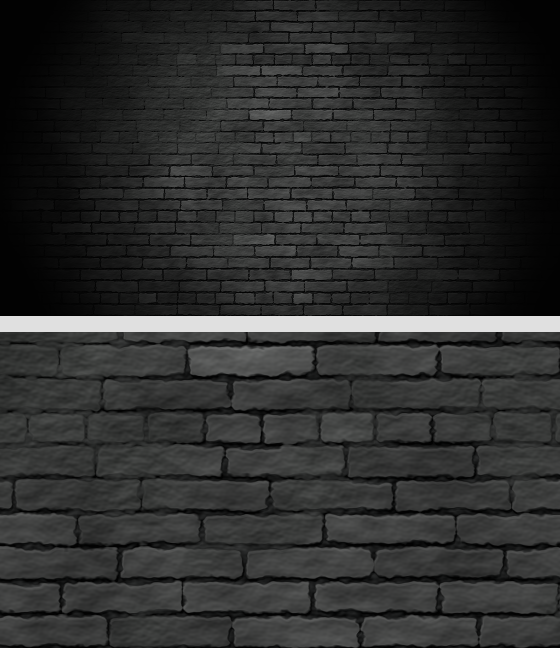
Top, the full canvas; bottom, a detail of the centre.
Write a Shadertoy shader that draws this texture.

```glsl
// A worn, black-painted brick wall fading into a dark vignette.
// Jittered stretcher courses with a header course every seventh row are shaped by
// rounded boxes, roughened by gradient noise and lit from above by a height difference.

const float ASPECT = 16.0 / 9.0;
const float ROWS = 28.0;             // courses down the canvas
const float ROW_DRIFT = 1.4;         // courses grow slightly taller downwards
const float STRETCHERS = 13.35;      // long bricks across
const float HEADERS = 29.0;          // short bricks across
const float BOND_CYCLE = 7.0;        // one header course per cycle
const float BOND_START = 0.2;        // joint offset of the first course in a cycle
const float BOND_SHIFT = 0.43;       // extra offset of every other course
const float BOND_CREEP = 0.07;       // slow sideways creep per course
const float HEADER_START = 0.17;
const vec2 JOINT = vec2(0.0022, 0.0025); // half the mortar width, in canvas heights
const float CORNER = 0.004;
const float JOINT_JITTER = 0.08;
const float EDGE_WEAR = 0.0055;
const float EDGE_SOFTNESS = 0.0015;
const float RELIEF = 0.135;
const vec2 TO_LIGHT = vec2(-0.0012, -0.0028);
const vec3 MORTAR_COLOR = vec3(0.055, 0.057, 0.057);
const vec3 FACE_COLOR = vec3(0.228, 0.231, 0.229);
const vec3 PLASTER_COLOR = vec3(0.205, 0.213, 0.206);

float hash(vec2 p) {
    vec3 q = fract(p.xyx * vec3(0.1031, 0.1030, 0.0973));
    q += dot(q, q.yzx + 33.33);
    return fract((q.x + q.y) * q.z);
}

float cornerSlope(vec2 cell, vec2 offset) {
    float angle = 6.2832 * hash(cell);
    return dot(vec2(cos(angle), sin(angle)), offset);
}

float gradientNoise(vec2 p) {
    vec2 i = floor(p), f = fract(p), e = vec2(1.0, 0.0);
    vec2 u = f * f * f * (f * (f * 6.0 - 15.0) + 10.0);
    float low = mix(cornerSlope(i, f), cornerSlope(i + e.xy, f - e.xy), u.x);
    float high = mix(cornerSlope(i + e.yx, f - e.yx), cornerSlope(i + e.xx, f - e.xx), u.x);
    return 1.4 * mix(low, high, u.y);
}

float fbm(vec2 p) {
    float sum = 0.0, amplitude = 0.55;
    for (int octave = 0; octave < 3; octave++) {
        sum += amplitude * gradientNoise(p);
        p = p * 1.93 + 17.3;
        amplitude *= 0.66;
    }
    return sum;
}

float jointAt(float index, float row) {
    return index + JOINT_JITTER * (hash(vec2(index + 40.0, row + 7.0)) - 0.5);
}

// Signed distance to the nearest brick in x, its random value in y.
vec2 brick(vec2 p) {
    p += 0.0018 * vec2(gradientNoise(p * 13.0), gradientNoise(p * 11.0 + 50.0));
    float course = p.y * ROWS + ROW_DRIFT * p.y * (1.0 - p.y);
    float row = floor(course);
    float bond = mod(row + 1.0, BOND_CYCLE);
    bool header = bond > BOND_CYCLE - 1.5;
    float count = header ? HEADERS : STRETCHERS;
    float start = BOND_START - BOND_CREEP * bond + BOND_SHIFT * mod(bond, 2.0);
    float x = p.x * count / ASPECT - (header ? HEADER_START : start);
    float index = floor(x);
    if (x < jointAt(index, row)) index -= 1.0;
    else if (x > jointAt(index + 1.0, row)) index += 1.0;
    float left = jointAt(index, row), right = jointAt(index + 1.0, row);
    float id = hash(vec2(index + 11.0, row + 91.0));
    vec2 local = vec2((x - 0.5 * (left + right)) * ASPECT / count, (fract(course) - 0.5) / ROWS);
    vec2 halfSize = 0.5 * vec2((right - left) * ASPECT / count, 1.0 / ROWS);
    halfSize -= JOINT + vec2(0.0, 0.001 * fract(id * 7.0));
    vec2 q = abs(local) - halfSize + CORNER;
    return vec2(length(max(q, 0.0)) + min(max(q.x, q.y), 0.0) - CORNER, id);
}

// Plaster smear at upper left, plus scattered patches of thick paint.
float plasterMask(vec2 p) {
    float rough = gradientNoise(p * 6.0) + 0.5 * gradientNoise(p * 17.0);
    vec2 q = abs(p - vec2(0.47, 0.23)) - vec2(0.29, 0.27);
    float smear = 1.0 - smoothstep(-0.07, 0.05, max(q.x, q.y) + 0.08 * rough);
    float paint = smoothstep(0.1, 0.7, rough + 0.35 * smoothstep(0.9, 1.4, p.x));
    return max(0.72 * smear, 0.55 * paint);
}

// Height in x, brick face coverage in y, brick random value in z, grain in w.
vec4 surface(vec2 p, float plaster, float softness) {
    vec2 b = brick(p);
    float grain = fbm(p * vec2(44.0, 74.0));
    float d = b.x + EDGE_WEAR * grain;
    float face = 1.0 - smoothstep(-softness, softness, d);
    face = mix(face, 1.0, plaster * smoothstep(-0.35, 0.25, grain + 0.15));
    float height = 0.5 * face + grain * mix(0.5, 0.9, plaster);
    return vec4(height, face, b.y, grain);
}

void mainImage(out vec4 fragColor, in vec2 fragCoord) {
    vec2 uv = fragCoord / iResolution.xy;
    vec2 p = vec2(uv.x * ASPECT, 1.0 - uv.y);
    float softness = max(EDGE_SOFTNESS, 0.6 / iResolution.y);

    // Relief
    float plaster = plasterMask(p);
    vec4 here = surface(p, plaster, softness);
    float slope = here.x - surface(p + TO_LIGHT, plaster, softness).x;

    // Paint tone per brick, with blotches and a few paler bricks
    float tone = 0.86 + 0.24 * here.z + 0.25 * smoothstep(0.93, 0.97, here.z);
    tone += 0.26 * gradientNoise(p * 8.0) + 0.2 * gradientNoise(p * vec2(34.0, 60.0) + 9.0);
    vec3 face = mix(FACE_COLOR * tone, PLASTER_COLOR * (0.6 + 0.4 * tone), plaster);
    vec3 mortar = MORTAR_COLOR * (1.0 + 2.2 * max(here.w, -0.3)); // crumbs in the joints
    vec3 color = mix(mortar, face, here.y) + RELIEF * slope;

    // Vignette
    float reach = length((uv - vec2(0.51, 0.48)) * vec2(2.0, 1.1));
    float light = 1.0 - smoothstep(0.2, 1.06, reach + 0.05 * gradientNoise(p * 4.0));
    color = max(color, 0.0) * light * 1.04 + 0.008;
    fragColor = vec4(color, 1.0);
}
```
